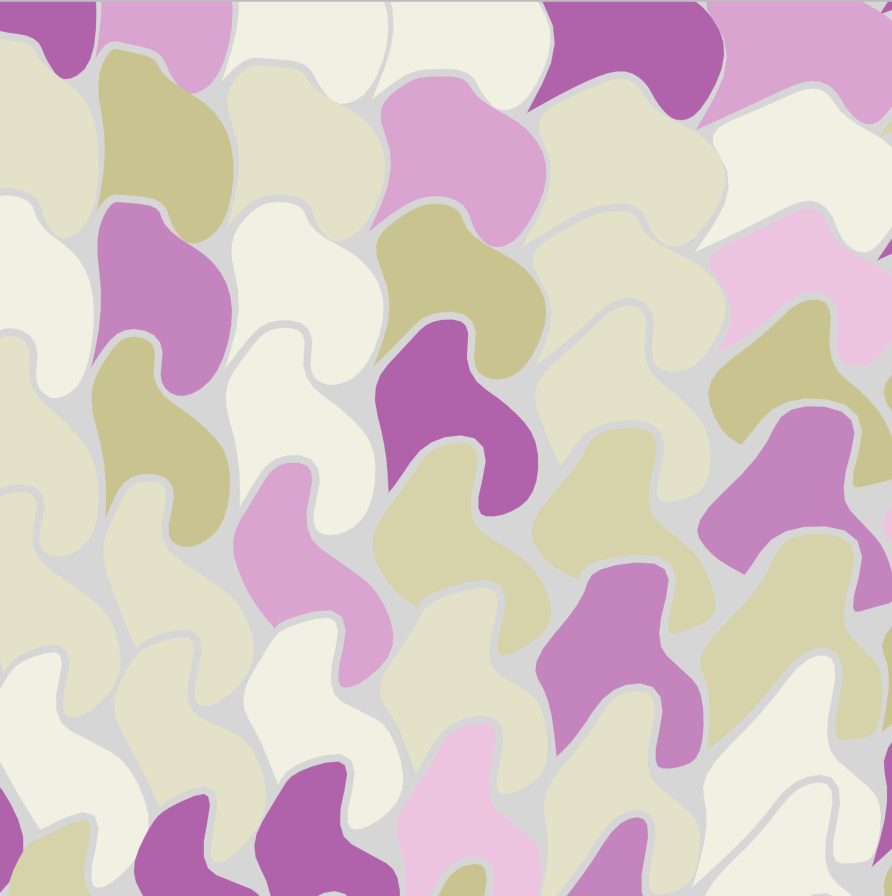
A WebGL 1 fragment shader for this pattern:

```glsl
precision highp float;
uniform vec2 u_resolution;

const float GUTTER = 0.0042;
const float RISE = 0.16;
const vec3 GROUND = vec3(0.84);
const vec3 TOP_RULE = vec3(0.74);

float hash(vec2 p) {
  vec3 q = fract(vec3(p.xyx) * 0.1031);
  q += dot(q, q.yzx + 33.33);
  return fract((q.x + q.y) * q.z);
}

float leanOf(vec2 cell) {
  return clamp(cell.x * 0.25, 0.0, 1.0);
}

// Twist of the tiles: a band of strong turning, slightly reversed elsewhere
float twistOf(vec2 cell) {
  float offset = (cell.y - 2.6 + 0.27 * cell.x) / 1.3;
  return 1.25 * exp(-offset * offset) - 0.3;
}

// Lattice corner: columns widen and rows tighten to the right
vec2 corner(vec2 cell) {
  float drop = clamp(cell.y, 0.0, 3.5);
  float x = 0.104 + cell.x * (0.142 + 0.0068 * cell.x);
  float y = 0.423 - 0.002 * cell.x + cell.y * (0.174 - 0.0076 * cell.x);
  x += 0.0055 * drop * drop * (1.0 - leanOf(cell));
  vec2 jitter = vec2(hash(cell + 17.0), hash(cell + 43.0)) - 0.5;
  return vec2(x, y) + 0.012 * jitter;
}

// Crest profile along a row boundary: 1 rise, 2-3 peak, 4 hook, 5 lobe
vec2 crest(vec2 cell, int part) {
  float lean = leanOf(cell);
  float twist = twistOf(cell);
  float turn = max(twist, 0.0);
  float curl = smoothstep(-1.5, 1.0, cell.y);
  float lift = mix(0.4, 1.0, curl);
  float vary = hash(cell + 71.0) - 0.5;
  vec2 f = mix(vec2(0.70, -0.18), vec2(0.88, -0.04), lean)
         + turn * mix(vec2(0.10, -0.10), vec2(0.12, 0.12), lean);
  if (part == 1) f = mix(vec2(0.08, 0.18), vec2(0.33, 0.30 * lift), lean);
  if (part == 2) f = mix(vec2(0.22, 0.42 - 0.18 * turn), vec2(0.56 - 0.18 * turn, 0.66), lean)
                   * vec2(1.0, lift) + 0.08 * vary;
  if (part == 3) f = mix(vec2(0.48, 0.36), vec2(0.70, 0.60), lean) * vec2(1.0, lift)
                   + vec2(0.10 * curl + 0.16 * turn, 0.0);
  if (part == 4) f = mix(vec2(0.54, 0.0), vec2(0.78, 0.06), lean)
                   + vec2(0.12 * turn - 0.10 * curl, -0.06 * curl - 0.16 * turn * (1.0 - lean));
  vec2 start = corner(cell);
  return start + (corner(cell + vec2(1.0, 0.0)) - start) * f.x - vec2(0.0, RISE * f.y);
}

vec2 sideMiddle(vec2 cell) {
  vec2 middle = mix(corner(cell), corner(cell + vec2(0.0, 1.0)), 0.5 - 0.08 * twistOf(cell));
  float bow = 0.032 * leanOf(cell) * (1.0 - smoothstep(-1.0, 0.5, cell.y));
  return middle + vec2(0.008 + bow, 0.0);
}

// Lower left point of the tile above a lattice corner
vec2 tip(vec2 cell) {
  return corner(cell) + vec2(0.06, -0.075) * twistOf(cell) * mix(0.55, 1.0, leanOf(cell));
}

// Control points of a tile, clockwise from its left shoulder
vec2 control(vec2 cell, int n) {
  vec2 right = cell + vec2(1.0, 0.0);
  vec2 below = cell + vec2(0.0, 1.0);
  float turn = max(twistOf(below), 0.0);
  if (n == 0) return corner(cell) + vec2(-0.008, 0.014) * (1.0 + max(twistOf(cell), 0.0));
  if (n <= 4) return crest(cell, n);
  if (n == 5) {
    float rounding = 1.0 - smoothstep(-1.5, 1.0, cell.y);
    return mix(crest(cell, 4), sideMiddle(right), 0.5) + vec2(0.02, -0.012) * rounding;
  }
  if (n == 6) return sideMiddle(right);
  if (n == 7) return corner(below + vec2(1.0, 0.0)) + vec2(0.03, -0.02) * turn;
  if (n <= 11) return crest(below, 13 - n);
  if (n == 12) return mix(crest(below, 1), tip(below), clamp(turn, 0.0, 1.0));
  if (n <= 14) return tip(below);
  return sideMiddle(cell);
}

// Adds one segment to a running squared distance (x) and inside sign (y)
vec2 addSegment(vec2 field, vec2 p, vec2 a, vec2 b) {
  vec2 edge = b - a;
  vec2 rel = p - a;
  vec2 gap = rel - edge * clamp(dot(rel, edge) / max(dot(edge, edge), 1e-9), 0.0, 1.0);
  field.x = min(field.x, dot(gap, gap));
  if ((a.y > p.y) != (b.y > p.y)) {
    if (rel.x < edge.x * rel.y / edge.y) field.y = -field.y;
  }
  return field;
}

// Signed distance to a closed quadratic spline outline
float tileDistance(vec2 p, vec2 cell) {
  vec2 field = vec2(1.0);
  vec2 a = control(cell, 15);
  vec2 b = control(cell, 0);
  vec2 last = 0.5 * (a + b);
  for (int n = 1; n <= 16; n++) {
    vec2 c = control(cell, n == 16 ? 0 : n);
    vec2 from = 0.5 * (a + b);
    vec2 to = 0.5 * (b + c);
    for (int s = 1; s <= 4; s++) {
      float t = float(s) * 0.25;
      vec2 next = mix(mix(from, b, t), mix(b, to, t), t);
      field = addSegment(field, p, last, next);
      last = next;
    }
    a = b;
    b = c;
  }
  return field.y * sqrt(field.x);
}

// Four tones from khaki to cream, four from pale pink to purple
vec3 tileColor(vec2 cell) {
  float spread = fract(dot(cell, vec2(0.7549, 0.5698)) + 0.3 * hash(cell + 9.0));
  float tone = floor(spread * 10.0);
  if (tone > 7.5) tone -= 6.0;
  if (tone < 3.5) return mix(vec3(0.79, 0.77, 0.56), vec3(0.94, 0.94, 0.89), tone / 3.0);
  return mix(vec3(0.93, 0.77, 0.88), vec3(0.69, 0.39, 0.67), (tone - 4.0) / 3.0);
}

void main() {
  vec2 p = gl_FragCoord.xy / u_resolution.y;
  p.y = 1.0 - p.y;
  float soft = 0.75 / u_resolution.y;

  // Nearest lattice cell, from the inverse of the column spacing
  float column = (sqrt(0.020164 + 0.0272 * (p.x - 0.104)) - 0.142) / 0.0136;
  float row = (p.y - 0.423 + 0.002 * column) / (0.174 - 0.0076 * column);
  vec2 home = floor(vec2(column, row));

  vec3 color = GROUND;
  for (int j = -1; j <= 1; j++) {
    for (int i = -1; i <= 1; i++) {
      vec2 cell = home + vec2(float(i), float(j));
      vec2 center = 0.5 * (corner(cell) + corner(cell + 1.0)) - vec2(0.0, 0.03);
      if (distance(p, center) > 0.2) continue;
      float d = tileDistance(p, cell) + GUTTER;
      color = mix(color, tileColor(cell), 1.0 - smoothstep(-soft, soft, d));
    }
  }

  // Thin rule along the top
  color = mix(TOP_RULE, color, smoothstep(0.002 - soft, 0.002 + soft, p.y));
  gl_FragColor = vec4(color, 1.0);
}
```
